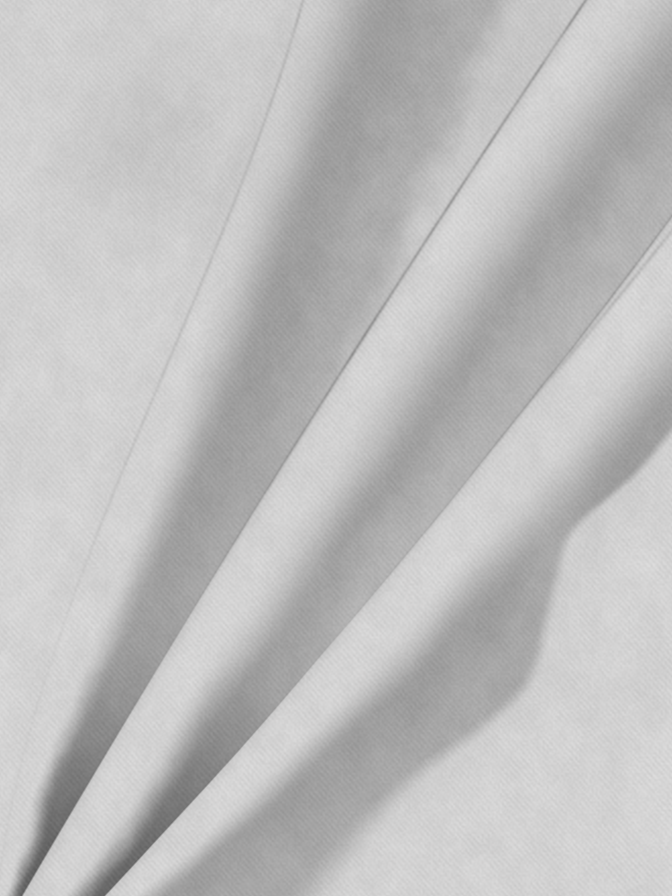
Reproduce this texture procedurally as a WebGL 2 fragment shader.

```glsl
#version 300 es
precision highp float;

#define LIT 0.825
#define SHADE 0.655
#define DEEP 0.36
#define WRINKLE 0.045
#define WEAVE 0.016
#define GRAIN 0.028
#define THREADS 150.0

uniform vec2 u_resolution;
out vec4 fragColor;

float hash(vec2 p) {
  vec3 q = fract(vec3(p.xyx) * 0.1031);
  q += dot(q, q.yzx + 33.33);
  return fract((q.x + q.y) * q.z);
}

float noise(vec2 p) {
  vec2 i = floor(p), f = fract(p);
  f = f * f * (3.0 - 2.0 * f);
  return mix(mix(hash(i), hash(i + vec2(1, 0)), f.x),
             mix(hash(i + vec2(0, 1)), hash(i + vec2(1, 1)), f.x), f.y);
}

// Zero-centred fractal noise
float fbm(vec2 p) {
  float sum = 0.0, amp = 0.5;
  for (int i = 0; i < 5; i++) {
    sum += amp * (noise(p) - 0.5);
    p = mat2(1.6, 1.2, -1.2, 1.6) * p + 7.3;
    amp *= 0.55;
  }
  return sum;
}

// Cubic through four x positions, evenly spaced from top to bottom
float curve(vec4 k, float h) {
  float t = 3.0 * h, a = t - 1.0, b = t - 2.0, c = t - 3.0;
  return -k.x * a * b * c / 6.0 + k.y * t * b * c / 2.0
         - k.z * t * a * c / 2.0 + k.w * t * a * b / 6.0;
}

float bell(float d, float width) {
  d /= width;
  return exp(-d * d);
}

void main() {
  vec2 uv = gl_FragCoord.xy / u_resolution;
  vec2 cloth = vec2(uv.x, uv.y * 4.0 / 3.0);
  float h = 1.0 - uv.y;
  float aa = 1.5 / u_resolution.x;

  // Wrinkles, stretched along the folds
  vec2 along = mat2(0.85, 0.53, -0.53, 0.85) * cloth;
  float broad = fbm(along * vec2(9.0, 5.0));
  float fine = fbm(cloth * vec2(34.0, 26.0) + 11.0);
  float x = uv.x;
  float soft = x + 0.035 * broad + 0.012 * fine;

  // Signed offsets from creases and from the turn of each ridge
  float crease1 = x - curve(vec4(0.451, 0.290, 0.109, -0.005), h);
  float turn1 = soft - curve(vec4(0.521, 0.365, 0.194, 0.014), h);
  float strip = soft - curve(vec4(0.720, 0.542, 0.320, 0.060), h);
  float crease2 = x - curve(vec4(0.872, 0.578, 0.299, 0.033), h);
  float turn2 = soft - curve(vec4(1.030, 0.712, 0.425, 0.127), h);
  float crease3 = x - curve(vec4(1.235, 0.908, 0.552, 0.156), h) - 0.003 * broad;
  float turn3 = soft - curve(vec4(1.500, 1.090, 0.703, 0.234), h);
  float castX = 1.0 - 1.042 * (h - 0.482)
              + 0.078 * bell(h - 0.77, 0.085) - 0.035 * bell(h - 0.59, 0.05);
  float castEdge = x + 0.012 * broad - castX;

  float depth = smoothstep(0.68, 1.0, h);
  float spread = mix(0.075, 0.018, h);

  // First sheet and ridge, falling into the first valley
  float sheet = LIT - 0.015 * (1.0 - smoothstep(0.0, 0.5, h));
  sheet -= 0.045 * bell(length((uv - vec2(0.23, 0.84)) * vec2(1.0, 1.3)), 0.11);
  sheet -= 0.025 * bell(crease1 + 0.015, 0.02) * (1.0 - h);
  float valley1 = SHADE + 0.025 - 0.06 * bell(turn1 - 0.05, 0.08);
  valley1 = mix(valley1, LIT - 0.045, smoothstep(-0.015, 0.06, strip) * (1.0 - depth));
  valley1 = mix(valley1, DEEP, depth * 0.9);
  float tone = mix(sheet, valley1, smoothstep(-spread, spread * 0.7, turn1));

  // Second ridge and valley
  float ridge2 = LIT - 0.035 * bell(crease2, 0.015);
  float valley2 = SHADE + 0.02 - 0.05 * bell(turn2 - 0.03, 0.06);
  valley2 += 0.03 * smoothstep(-0.15, 0.0, crease3) * (1.0 - depth);
  valley2 = mix(valley2, DEEP, depth * 0.8);
  float fold2 = mix(ridge2, valley2, smoothstep(-spread * 1.7, spread, turn2));
  tone = mix(tone, fold2, smoothstep(-aa, aa, crease2));

  // Third ridge and the shadow it throws
  float ridge3 = LIT - 0.03 * bell(crease3, 0.015);
  float shadow = SHADE - 0.04 * bell(turn3 - 0.04, 0.07);
  shadow += 0.05 * bell(length(uv - vec2(0.84, 0.39)), 0.07);
  float fold3 = mix(ridge3, shadow, smoothstep(-spread * 1.9, spread, turn3));
  float blur = mix(0.012, 0.04, depth);
  float ground = LIT - 0.02 * bell(castEdge, 0.08);
  fold3 = mix(fold3, ground, smoothstep(-blur, blur, castEdge));
  tone = mix(tone, fold3, smoothstep(-aa, aa, crease3));

  // Thin crease lines, broken by the weave
  float broken = 0.65 + 0.8 * fine;
  float upper = 1.0 - smoothstep(0.35, 0.75, h);
  tone -= 0.10 * broken * bell(crease1, 0.003) * (0.25 + 0.75 * upper);
  tone -= 0.22 * broken * bell(crease2, 0.003) * (0.15 + 0.85 * upper);
  tone -= 0.15 * broken * bell(crease3, 0.003) * (0.2 + 0.8 * upper);
  tone -= 0.12 * broken * bell(crease3 - 0.035 * (1.0 - h / 0.46), 0.004)
        * (1.0 - smoothstep(0.40, 0.47, h));

  // Cloth surface: wrinkles, twill lines, grain
  tone += WRINKLE * (0.6 * broad + 0.9 * fine);
  float twill = sin(6.2832 * THREADS * dot(cloth, vec2(0.75, 0.66)));
  tone += WEAVE * twill * (0.5 + noise(cloth * 60.0)) * 0.6;
  tone += GRAIN * (noise(cloth * 330.0) - 0.5);
  fragColor = vec4(clamp(tone * vec3(1.0, 0.998, 0.998), 0.0, 1.0), 1.0);
}
```
